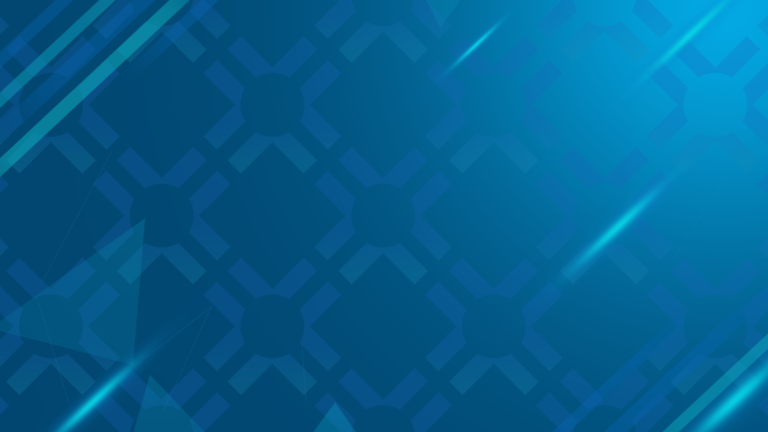
This background is drawn by a Shadertoy shader. Its source:

```glsl
// Blue glowing backdrop with a lattice of ringed crosses, light streaks and glass shards.

const vec3 DEEP = vec3(0.005, 0.275, 0.44);
const vec3 GLOW = vec3(0.01, 0.66, 0.89);
const vec3 BLUE = vec3(0.10, 0.39, 0.74);
const vec3 TEAL = vec3(0.10, 0.55, 0.71);
const vec3 CYAN = vec3(0.03, 0.84, 0.90);
const vec2 SLANT = vec2(0.731, 0.682);

float cover(float d, float px) { return 1.0 - smoothstep(-px, px, d); }

// x runs along the slant, y across it
vec2 slanted(vec2 p) {
    return vec2(dot(p, SLANT), dot(p, vec2(-SLANT.y, SLANT.x)));
}

// Square lattice turned by 45 degrees: offset from the nearest centre
vec2 latticeCell(vec2 p, float spacing) {
    vec2 a = vec2(p.x + p.y, p.y - p.x) * 0.70711;
    return a - spacing * round(a / spacing);
}

// Four arms of paired bars, cut by a round hole
float crossDistance(vec2 cell, float hole, float reach) {
    vec2 b = abs(cell);
    float along = max(b.x, b.y);
    float side = abs(min(b.x, b.y) - 0.0393) - 0.0218;
    return max(max(side, along - reach), hole - length(cell));
}

// Signed distance to the line through a and b
float edge(vec2 p, vec2 a, vec2 b) {
    vec2 e = normalize(b - a);
    return e.x * (p.y - a.y) - e.y * (p.x - a.x);
}

float triangle(vec2 p, vec2 a, vec2 b, vec2 c, float px) {
    float turn = sign(edge(c, a, b));
    vec3 d = -turn * vec3(edge(p, a, b), edge(p, b, c), edge(p, c, a));
    return cover(max(d.x, max(d.y, d.z)), px);
}

float segment(vec2 p, vec2 a, vec2 b, float width, float px) {
    vec2 e = b - a;
    float t = clamp(dot(p - a, e) / dot(e, e), 0.0, 1.0);
    return cover(length(p - a - e * t) - width, px);
}

float streak(vec2 q, float len, float width) {
    vec2 r = q / vec2(len, width);
    return exp(-2.5 * r.x * r.x - r.y * r.y);
}

vec3 backdrop(vec2 p) {
    float d = length(p - vec2(0.79, 0.49));
    return mix(DEEP, GLOW, exp(-2.0 * pow(d, 1.7)));
}

vec3 addLattice(vec3 col, vec2 p, float px) {
    vec2 cell = latticeCell(p - vec2(-0.002, 0.001), 0.3625);
    float height = (cell.x + cell.y) * 0.70711;
    vec3 tint = mix(TEAL, BLUE, smoothstep(-0.16, -0.02, height));
    float mask = cover(crossDistance(cell, 0.074, 0.164), px);
    return mix(col, tint, 0.25 * mask);
}

// Translucent shards: three corners each
vec3 addShards(vec3 col, vec2 p, float px) {
    const vec2 corner[15] = vec2[15](
        vec2(-0.553, -0.005), vec2(-0.581, -0.345), vec2(-0.912, -0.26),
        vec2(-0.113, -0.431), vec2(-0.167, -0.505), vec2(-0.062, -0.505),
        vec2(-0.542, -0.368), vec2(-0.581, -0.505), vec2(-0.41, -0.505),
        vec2(0.095, 0.505), vec2(0.13, 0.435), vec2(0.18, 0.505),
        vec2(0.593, 0.338), vec2(0.558, 0.002), vec2(0.894, 0.245));
    const float alpha[5] = float[5](0.24, 0.36, 0.24, 0.22, 0.06);
    for (int i = 0; i < 5; i++) {
        vec2 a = corner[3 * i], b = corner[3 * i + 1], c = corner[3 * i + 2];
        float fade = 0.6 + 0.4 * exp(-5.0 * length(p - a));
        col = mix(col, vec3(0.03, 0.62, 0.76), alpha[i] * fade * triangle(p, a, b, c, px));
    }
    return col;
}

// Faint threads: start and end points
vec3 addThreads(vec3 col, vec2 p, float px) {
    const vec4 thread[6] = vec4[6](
        vec4(-0.63, 0.15, -0.79, -0.15), vec4(-0.40, -0.21, -0.51, -0.45),
        vec4(-0.19, -0.30, -0.18, -0.43), vec4(0.81, 0.12, 0.67, -0.10),
        vec4(-0.80, -0.20, -0.73, -0.43), vec4(-0.58, -0.35, -0.40, -0.21));
    for (int i = 0; i < 6; i++)
        col = mix(col, TEAL, 0.18 * segment(p, thread[i].xy, thread[i].zw, 0.0006, px));
    return col;
}

// Corner ribbons: offset across, half width, middle along, share of teal
vec3 addRibbons(vec3 col, vec2 p, float px) {
    const vec4 ribbon[8] = vec4[8](
        vec4(0.688, 0.016, -0.3, 1.0), vec4(0.802, 0.013, -0.3, 0.8),
        vec4(0.870, 0.014, -0.3, 0.0), vec4(0.745, 0.018, -0.1, 0.0),
        vec4(0.640, 0.014, 0.2, 0.0), vec4(-0.644, 0.013, -0.05, 0.0),
        vec4(-0.731, 0.018, 0.1, 0.0), vec4(-0.818, 0.013, 0.4, 0.9));
    vec2 q = slanted(p);
    for (int i = 0; i < 8; i++) {
        vec4 r = ribbon[i];
        float fade = 1.0 - smoothstep(0.22, 0.45, abs(q.x - r.z));
        vec3 tint = mix(vec3(0.02, 0.40, 0.72), vec3(0.05, 0.68, 0.74), r.w);
        float mask = cover(abs(q.y - r.x) - r.y, px);
        col = mix(col, tint, mix(0.35, 0.55, r.w) * fade * mask);
    }
    return col;
}

// Light streaks: centre, length, width
vec3 addStreaks(vec3 col, vec2 p) {
    const vec4 light[5] = vec4[5](
        vec4(0.213, 0.396, 0.09, 0.006), vec4(0.708, 0.419, 0.18, 0.012),
        vec4(0.542, -0.025, 0.17, 0.014), vec4(-0.676, -0.433, 0.17, 0.013),
        vec4(0.813, -0.426, 0.19, 0.019));
    for (int i = 0; i < 5; i++) {
        vec2 q = slanted(p - light[i].xy);
        float len = light[i].z, width = light[i].w;
        col = mix(col, vec3(0.02, 0.52, 0.80), 0.5 * streak(q, len * 1.5, width * 1.7));
        col = mix(col, CYAN, 0.9 * streak(q, len, width * 0.8));
    }
    return col;
}

void mainImage(out vec4 fragColor, in vec2 fragCoord) {
    float px = 1.0 / iResolution.y;
    vec2 p = (fragCoord - 0.5 * iResolution.xy) * px;
    vec3 col = addLattice(backdrop(p), p, px);
    col = addThreads(addShards(col, p, px), p, px);
    col = addStreaks(addRibbons(col, p, px), p);
    fragColor = vec4(col, 1.0);
}
```
